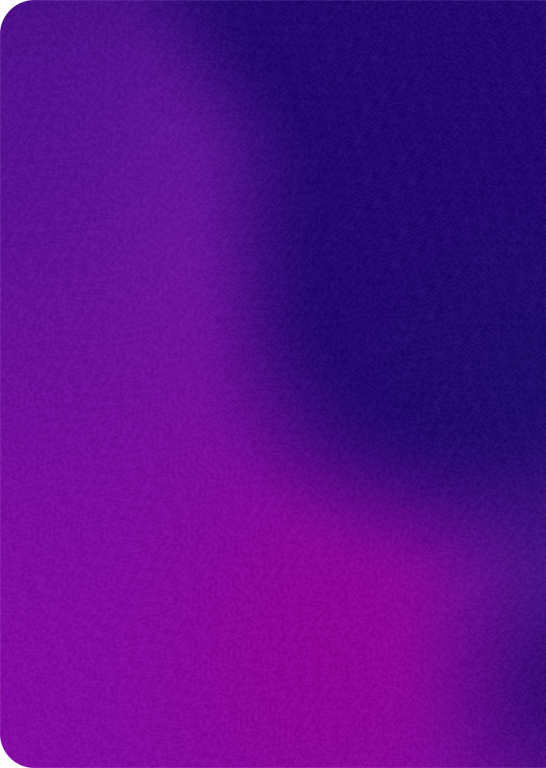
Reproduce this background procedurally as a Shadertoy shader.

```glsl
float hash(vec2 cell) {
    return fract(sin(dot(cell, vec2(127.1, 311.7))) * 43758.5453);
}

float valueNoise(vec2 p) {
    vec2 cell = floor(p);
    vec2 f = fract(p);
    f *= f * (3.0 - 2.0 * f);
    float low = mix(hash(cell), hash(cell + vec2(1.0, 0.0)), f.x);
    float high = mix(hash(cell + vec2(0.0, 1.0)), hash(cell + 1.0), f.x);
    return mix(low, high, f.y);
}

float glow(vec2 p, vec2 center, vec2 size) {
    vec2 q = (p - center) / size;
    return exp(-dot(q, q));
}

float roundedBox(vec2 p, vec2 halfSize, float radius) {
    vec2 q = abs(p) - halfSize + radius;
    return length(max(q, 0.0)) + min(max(q.x, q.y), 0.0) - radius;
}

// Tall rounded mass that flares to the left near the top
float navyDistance(vec2 p) {
    p.x += 0.12 * smoothstep(0.78, 1.05, p.y);
    vec2 q = p - vec2(0.6, 0.63);
    q.y -= max(q.y, 0.0);
    return length(q) - 0.265;
}

void mainImage(out vec4 fragColor, in vec2 fragCoord) {
    vec2 p = fragCoord / iResolution.y;
    float width = iResolution.x / iResolution.y;

    // Violet base, warmer toward the bottom
    vec3 color = mix(vec3(0.5, 0.03, 0.63), vec3(0.32, 0.05, 0.56), smoothstep(0.12, 0.9, p.y));
    color += vec3(0.04, 0.015, 0.025) * glow(p, vec2(0.24, 0.72), vec2(0.13, 0.25));
    color = mix(color, vec3(0.25, 0.04, 0.51), 0.65 * glow(p, vec2(0.08, 1.06), vec2(0.25, 0.12)));

    // Magenta glow
    color = mix(color, vec3(0.55, 0.0, 0.58), 0.9 * glow(p, vec2(0.42, 0.15), vec2(0.2, 0.25)));

    // Indigo shade along the lower right edge
    float shade = smoothstep(0.5, 0.76, p.x) * smoothstep(-0.18, 0.1, p.y);
    vec3 indigo = mix(vec3(0.19, 0.02, 0.45), vec3(0.25, 0.06, 0.51), smoothstep(0.1, 0.28, p.y));
    color = mix(color, indigo, shade);

    // Soft navy mass, with a wider falloff at its lower side
    vec3 navy = mix(vec3(0.125, 0.015, 0.425), vec3(0.11, 0.03, 0.41), glow(p, vec2(0.7, 0.52), vec2(0.15)));
    float falloff = mix(0.14, 0.1, smoothstep(0.4, 0.6, p.y));
    color = mix(navy, color, smoothstep(-0.09, falloff, navyDistance(p)));

    // Fine film grain, turned off the axes
    vec2 turned = mat2(0.8, 0.6, -0.6, 0.8) * p;
    float grain = valueNoise(turned * 400.0) - 0.5;
    color += 0.017 + grain * vec3(0.06, 0.045, 0.07);

    // Card with rounded left corners, running off the right side
    float card = roundedBox(p - vec2(width, 0.5), vec2(width, 0.5), 0.045);
    float edge = 0.75 / iResolution.y;
    color = mix(color, vec3(1.0), smoothstep(-edge, edge, card));

    fragColor = vec4(clamp(color, 0.0, 1.0), 1.0);
}
```
